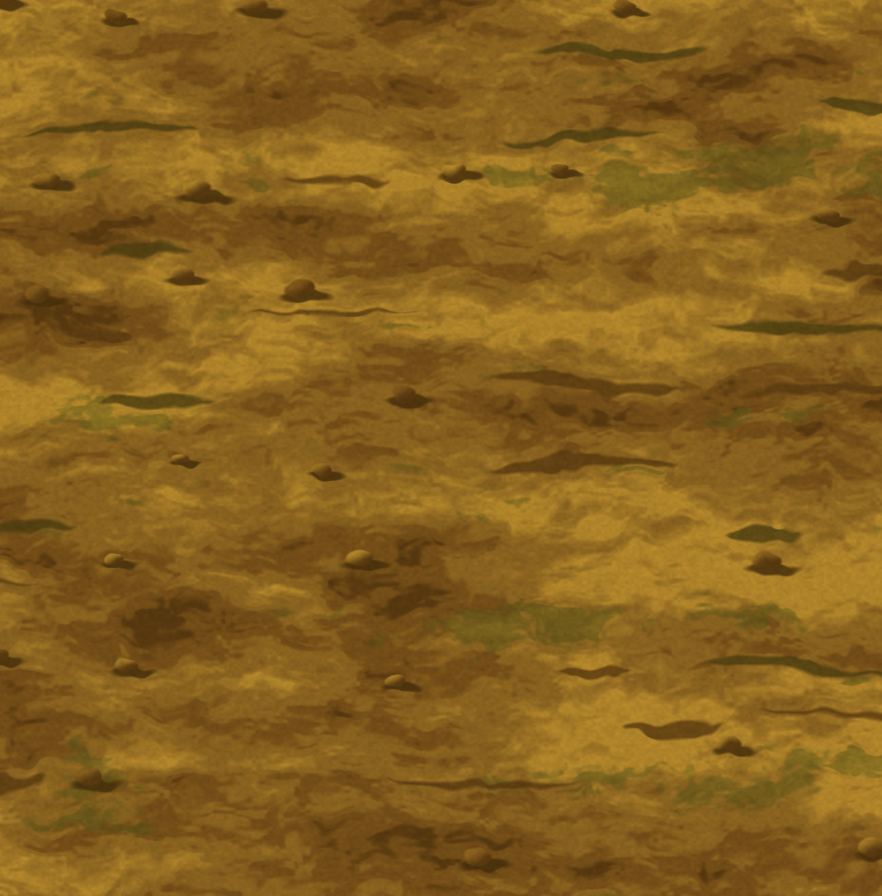
Write a WebGL 1 fragment shader that draws this texture.

```glsl
precision highp float;
// Painted dry earth: ochre strata from stretched, layered noise mapped to a
// stepped colour ramp, with moss patches, tapered dark cracks and small
// pebbles scattered one per jittered cell.

uniform vec2 u_resolution;

#define STRATA_FREQ vec2(2.6, 11.0)
#define STRATA_GAIN 0.77
#define RAMP_SOFTNESS 0.42
#define RELIEF 0.018
#define GRAIN 0.035
#define MOSS_LEVEL 1.05
#define CRACK_CELL vec2(0.27, 0.075)
#define CRACK_SHARE 0.42
#define PEBBLE_CELL vec2(0.145, 0.105)
#define PEBBLE_SHARE 0.36

const vec3 UMBER = vec3(0.34, 0.22, 0.06);
const vec3 BROWN = vec3(0.45, 0.30, 0.09);
const vec3 OCHRE = vec3(0.53, 0.38, 0.12);
const vec3 GOLD  = vec3(0.60, 0.44, 0.14);
const vec3 STRAW = vec3(0.68, 0.51, 0.16);
const vec3 MOSS  = vec3(0.41, 0.345, 0.10);
const vec3 SHADE = vec3(0.27, 0.18, 0.045);

float hash(vec2 p) {
  vec3 q = fract(p.xyx * vec3(0.1031, 0.1030, 0.0973));
  q += dot(q, q.yzx + 33.33);
  return fract((q.x + q.y) * q.z);
}

float noise(vec2 p) {
  vec2 i = floor(p), f = fract(p);
  f = f * f * (3.0 - 2.0 * f);
  float low = mix(hash(i), hash(i + vec2(1.0, 0.0)), f.x);
  float high = mix(hash(i + vec2(0.0, 1.0)), hash(i + 1.0), f.x);
  return mix(low, high, f.y);
}

// Layered noise scaled to zero mean and roughly unit deviation.
float strata(vec2 p, vec2 freq) {
  float sum = 0.0, power = 0.0, amp = 1.0;
  for (int i = 0; i < 6; i++) {
    sum += amp * (noise(p * freq + float(i) * 17.3 + 40.0) - 0.5);
    power += amp * amp;
    freq *= vec2(2.1, 1.8);
    amp *= STRATA_GAIN;
  }
  return sum / (0.214 * sqrt(power));
}

float rampStep(float edge, float t) {
  return smoothstep(edge - RAMP_SOFTNESS, edge + RAMP_SOFTNESS, t);
}

vec3 earthRamp(float t) {
  vec3 c = mix(UMBER, BROWN, rampStep(-1.85, t));
  c = mix(c, OCHRE, rampStep(-0.72, t));
  c = mix(c, GOLD, rampStep(0.42, t));
  return mix(c, STRAW, rampStep(1.12, t));
}

// Lens-shaped crack in each chosen cell: x = coverage, y = mossiness.
vec2 cracks(vec2 p) {
  vec2 g = p / CRACK_CELL;
  g.x += hash(vec2(floor(g.y), 5.0));
  vec2 id = floor(g) + 60.0;
  float len = mix(0.16, 0.46, hash(id + 11.0));
  vec2 jitter = vec2(hash(id + 23.0), hash(id + 37.0)) - 0.5;
  vec2 d = fract(g) - 0.5 - jitter * vec2(1.0 - 2.0 * len, 0.5);
  float x = d.x / len;
  float thick = mix(0.05, 0.13, hash(id + 41.0)) * (1.0 - x * x);
  thick *= 0.5 + noise(p * vec2(60.0, 110.0));
  float cover = 1.0 - smoothstep(-0.035, 0.035, abs(d.y) - thick);
  cover *= step(hash(id), CRACK_SHARE) * smoothstep(1.0, 0.8, abs(x));
  return vec2(cover, hash(id + 53.0));
}

// Lit stone over a trailing shadow in each chosen cell.
vec3 addPebbles(vec3 c, vec2 p) {
  vec2 g = p / PEBBLE_CELL;
  g.x += hash(vec2(floor(g.y), 9.0));
  vec2 id = floor(g) + 90.0;
  vec2 jitter = vec2(hash(id + 13.0), hash(id + 29.0)) - 0.5;
  vec2 d = (fract(g) - 0.5 - jitter * vec2(0.3, 0.5)) * PEBBLE_CELL;
  float radius = mix(0.010, 0.018, hash(id + 31.0));
  float present = step(hash(id + 3.0), PEBBLE_SHARE);
  d += 0.006 * (vec2(noise(p * 75.0), noise(p * 75.0 + 31.0)) - 0.5);
  vec2 s = (d - radius * vec2(0.5, -0.55)) / (radius * vec2(2.0, 0.48));
  float shadow = 1.0 - smoothstep(0.65, 1.1, length(s));
  vec2 b = d / (radius * vec2(1.05, 0.65));
  float body = 1.0 - smoothstep(0.78, 1.08, length(b));
  float light = smoothstep(-0.5, 0.75, dot(b, vec2(-0.55, 0.75)));
  vec3 lit = mix(BROWN, STRAW * 1.04, hash(id + 47.0));
  c = mix(c, SHADE, 0.85 * shadow * present);
  return mix(c, mix(UMBER, lit, light), body * present);
}

void main() {
  vec2 p = gl_FragCoord.xy / u_resolution.y;

  // Gently wavy, uneven bedding.
  vec2 q = p;
  q.y += 0.006 * sin(9.0 * p.x + 4.0 * sin(5.0 * p.y)) + 0.004 * sin(23.0 * p.x + 17.0 * p.y);
  q += (vec2(noise(p * 34.0), noise(p * 38.0 + 7.0)) - 0.5) * vec2(0.025, 0.011);

  float tone = strata(q, STRATA_FREQ);
  float slope = tone - strata(q + vec2(-0.002, 0.004), STRATA_FREQ);
  vec3 c = earthRamp(tone) * (1.0 + RELIEF * clamp(slope, -2.0, 2.0));

  // Mottled moss keeps some of the light and dark of the soil.
  float moss = strata(q + 3.7, vec2(3.2, 12.0));
  float mossCover = 0.8 * smoothstep(MOSS_LEVEL, MOSS_LEVEL + 0.8, moss);
  c = mix(c, MOSS * (1.0 + 0.09 * tone), mossCover);

  vec2 crack = cracks(q);
  vec3 crackColour = mix(UMBER, vec3(0.29, 0.235, 0.06), step(0.6, crack.y));
  c = mix(c, crackColour, 0.8 * crack.x);
  c = addPebbles(c, p);

  float grain = noise(p * vec2(190.0, 240.0)) + noise(p * vec2(330.0, 380.0) + 9.0) - 1.0;
  gl_FragColor = vec4(c * (1.0 + 2.0 * GRAIN * grain), 1.0);
}
```
